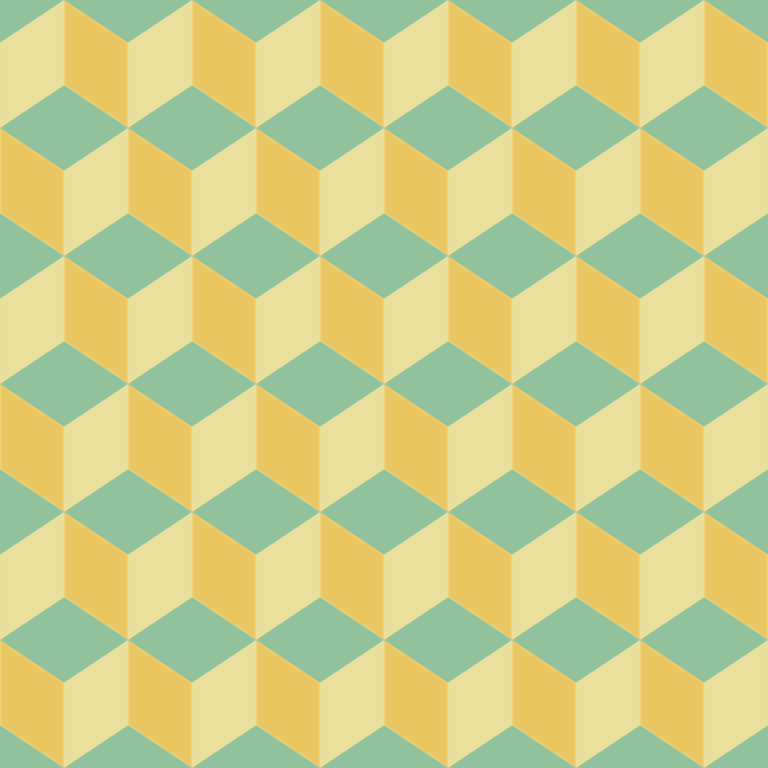
Reproduce this pattern procedurally as a Shadertoy shader.

```glsl
// Tumbling-blocks tiling: rows of cubes with green tops, amber left and cream right sides.
#define CUBES 6.0                      // cubes across and rows down (even, so it tiles)
#define TOP_COLOR vec3(0.57, 0.76, 0.62)
#define LEFT_COLOR vec3(0.92, 0.78, 0.38)
#define RIGHT_COLOR vec3(0.91, 0.88, 0.61)
#define RIM_COLOR vec3(0.93, 0.86, 0.56)
#define RIM_WIDTH 0.012                // pale rim on the amber sides, in cube widths
#define RIM_STRENGTH 0.5
#define SOFTNESS 0.006                 // least edge blur, in cube widths

// Signed distance to a rhombus one unit wide and two thirds high
float rhombus(vec2 p) {
    return (2.0 * abs(p.x) + 3.0 * abs(p.y) - 1.0) / sqrt(13.0);
}

// Wraps a point into a cell one wide and two high, centred on the origin
vec2 wrapCell(vec2 p) {
    vec2 cell = vec2(1.0, 2.0);
    return p - cell * floor(p / cell + 0.5);
}

// Signed distance to the cube tops, with every second row shifted by half a cube
float cubeTops(vec2 p) {
    return min(rhombus(wrapCell(p)), rhombus(wrapCell(p - vec2(0.5, 1.0))));
}

// Signed distance to the vertical edges: positive on cream sides, negative on amber
float cubeSides(vec2 p) {
    float halfColumn = 0.25 - abs(fract(p.x + 0.25) - 0.5);
    float rowSign = 2.0 * mod(floor(p.y), 2.0) - 1.0;
    return halfColumn * rowSign;
}

void mainImage(out vec4 fragColor, in vec2 fragCoord) {
    vec2 p = CUBES * fragCoord / iResolution.xy;
    float blur = max(SOFTNESS, 0.75 * CUBES / min(iResolution.x, iResolution.y));

    float top = cubeTops(p);
    float side = cubeSides(p);

    // Amber side with its thin pale rim
    float edge = min(abs(side), abs(top));
    float rim = RIM_STRENGTH * (1.0 - smoothstep(0.0, RIM_WIDTH + blur, edge));
    vec3 color = mix(LEFT_COLOR, RIM_COLOR, rim);

    // Cream side, then the cube top over both
    color = mix(color, RIGHT_COLOR, smoothstep(-blur, blur, side));
    color = mix(TOP_COLOR, color, smoothstep(-blur, blur, top));

    fragColor = vec4(color, 1.0);
}
```
